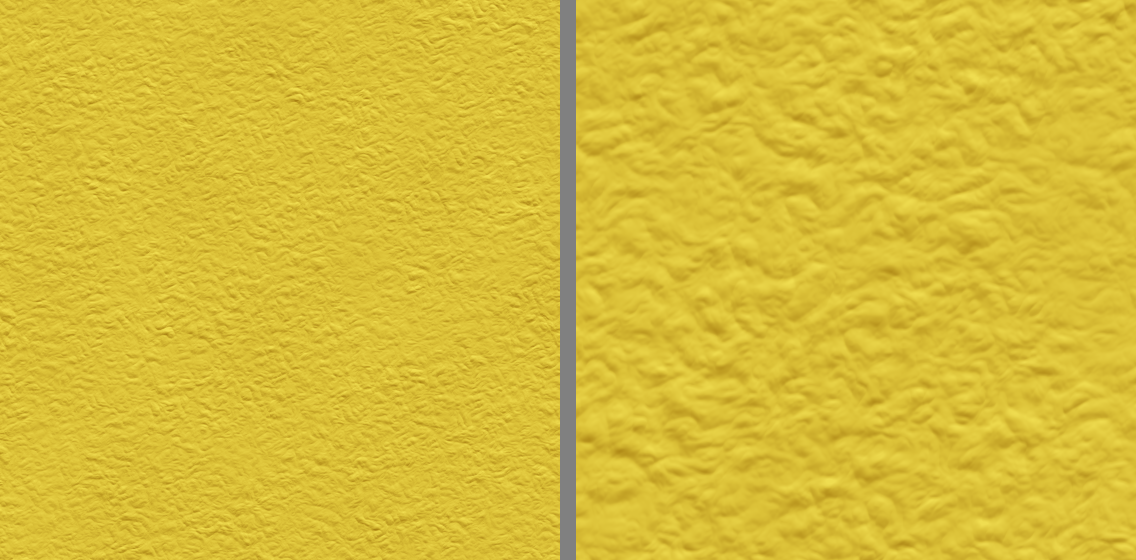
Left: the whole. Right: its middle third, enlarged.
A Shadertoy shader for this texture:

```glsl
// Yellow painted plaster: small rounded lumps parted by sharp creases.
// Folded gradient noise gives the height; its slope towards a light
// from above is mapped onto a dark - middle - light paint ramp.

const vec3 SHADOW_PAINT = vec3(0.69, 0.54, 0.09);
const vec3 MIDDLE_PAINT = vec3(0.858, 0.755, 0.215);
const vec3 LIGHT_PAINT  = vec3(0.92, 0.84, 0.29);

const vec2  LIGHT_DIR     = vec2(0.2, 0.98);
const vec2  LUMP_STRETCH  = vec2(0.8, 1.0);  // below 1 widens the lumps
const float LUMP_TILT     = -0.25;           // radians
const float LUMP_FREQ     = 34.0;            // coarsest lumps per canvas
const float FREQ_STEP     = 1.9;
const vec4  LAYER_SLOPES  = vec4(0.6, 1.0, 0.8, 0.35); // coarse to fine
const float CREASE_SOFT   = 0.045;
const float WARP_FREQ     = 28.0;
const float WARP_SIZE     = 0.006;
const float SAMPLE_STEP   = 0.0022;
const float SLOPE_SPREAD  = 0.75;            // slope of one tone unit
const float SHADOW_RANGE  = 3.1;             // tone units to full shadow
const float LIGHT_RANGE   = 2.0;             // tone units to full light
const float PATCH_FREQ    = 9.0;
const float PATCH_CHANGE  = 0.6;             // uneven roughness
const float DRIFT_FREQ    = 5.0;
const float DRIFT_CHANGE  = 0.5;             // broad change of tone

mat2 rotation(float angle) {
    float c = cos(angle), s = sin(angle);
    return mat2(c, s, -s, c);
}

vec2 hash2(vec2 cell) {
    vec2 q = vec2(dot(cell, vec2(127.1, 311.7)), dot(cell, vec2(269.5, 183.3)));
    return 2.0 * fract(sin(q) * 43758.5453) - 1.0;
}

float gradientNoise(vec2 p) {
    vec2 i = floor(p), f = fract(p);
    vec2 u = f * f * f * (f * (f * 6.0 - 15.0) + 10.0);
    float a = dot(hash2(i), f);
    float b = dot(hash2(i + vec2(1, 0)), f - vec2(1, 0));
    float c = dot(hash2(i + vec2(0, 1)), f - vec2(0, 1));
    float d = dot(hash2(i + vec2(1, 1)), f - vec2(1, 1));
    return mix(mix(a, b, u.x), mix(c, d, u.x), u.y);
}

// Folding the noise at zero turns it into lumps with narrow creases
float plasterHeight(vec2 p) {
    vec2 warp = vec2(gradientNoise(p * WARP_FREQ + 7.3),
                     gradientNoise(p * WARP_FREQ + 51.9));
    p = LUMP_STRETCH * (rotation(LUMP_TILT) * (p + WARP_SIZE * warp));

    float height = 0.0;
    float freq = LUMP_FREQ;
    for (int layer = 0; layer < 4; layer++) {
        float n = gradientNoise(p * freq + 17.0 * float(layer));
        height += LAYER_SLOPES[layer] / freq * sqrt(n * n + CREASE_SOFT * CREASE_SOFT);
        p = rotation(0.65) * p;
        freq *= FREQ_STEP;
    }
    return height;
}

void mainImage(out vec4 fragColor, in vec2 fragCoord) {
    vec2 p = fragCoord / iResolution.y;

    // Slope along the light: faces turned upwards are bright
    vec2 halfStep = 0.5 * SAMPLE_STEP * LIGHT_DIR;
    float slope = (plasterHeight(p - halfStep) - plasterHeight(p + halfStep)) / SAMPLE_STEP;

    // Uneven roughness and a faint drift across the wall
    float roughness = 1.0 + PATCH_CHANGE * gradientNoise(p * PATCH_FREQ + 3.7);
    float drift = DRIFT_CHANGE * gradientNoise(p * DRIFT_FREQ + 90.2);
    float tone = slope / SLOPE_SPREAD * roughness + drift;

    // Paint ramp
    vec3 color = mix(MIDDLE_PAINT, LIGHT_PAINT, clamp(tone / LIGHT_RANGE, 0.0, 1.3));
    color = mix(color, SHADOW_PAINT, clamp(-tone / SHADOW_RANGE, 0.0, 1.2));
    fragColor = vec4(color, 1.0);
}
```
